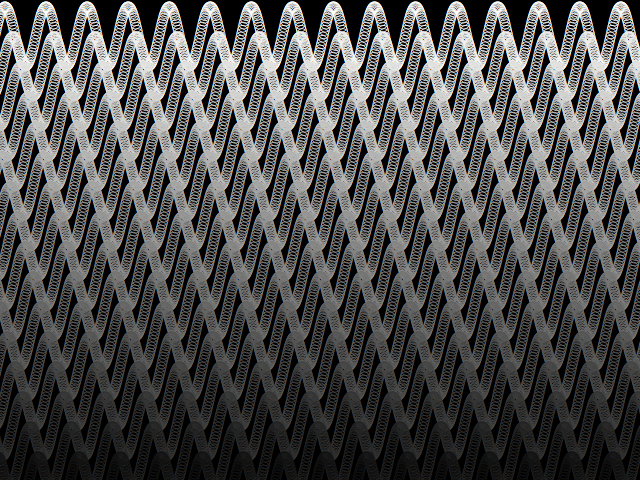
A Shadertoy shader for this pattern:

```glsl
// Stacked sine waves, each traced by a chain of thin overlapping rings.
// Every row is shifted sideways and dimmer than the one above, which it overlaps.
// Red, green and blue are sampled slightly apart for fine colour fringes.

// Lengths are fractions of the canvas height.
const int   ROWS         = 16;
const float ROW_STEP     = 1.0 / 16.0;
const float ROW_SHIFT    = 0.0160;
const float FIRST_CREST  = 0.0104;
const float FIRST_AXIS   = 0.0755;  // measured down from the top
const float PERIOD       = 0.08553;
const float AMPLITUDE    = 0.0615;
const float RING_RADIUS  = 0.0103;
const float RINGS_PER_PERIOD = 55.0;
const float LINE_HALF    = 0.00075;
const float FRINGE       = 0.0005;
const float FADE_POWER   = 0.95;
const vec3  LINE_COLOUR  = vec3(1.0, 1.0, 0.99);
const vec3  BACKGROUND   = vec3(0.0);
const float TAU          = 6.2831853;

// Coverage of one ring chain; q is relative to a crest on the wave axis, y up.
float ringChain(vec2 q, float pixel) {
    float reach = RING_RADIUS + LINE_HALF + pixel;
    if (abs(q.y) > AMPLITUDE + reach) return 0.0;

    float pitch = PERIOD / RINGS_PER_PERIOD;
    int first = int(ceil((q.x - reach) / pitch));
    int last  = int(floor((q.x + reach) / pitch));
    float gap = 1.0;
    for (int j = first; j <= last; j++) {
        float x = float(j) * pitch;
        vec2 centre = vec2(x, AMPLITUDE * cos(TAU * x / PERIOD));
        float d = abs(length(q - centre) - RING_RADIUS);
        gap *= 1.0 - clamp((LINE_HALF - d) / pixel + 0.5, 0.0, 1.0);
    }
    return 1.0 - gap;
}

void mainImage(out vec4 fragColor, in vec2 fragCoord) {
    float pixel = 1.0 / iResolution.y;
    vec2 p = fragCoord * pixel;
    vec3 colour = BACKGROUND;

    // Paint from the top row down, so dimmer rows cover brighter ones.
    for (int i = 0; i < ROWS; i++) {
        float row = float(i);
        vec2 origin = vec2(FIRST_CREST + row * ROW_SHIFT,
                           1.0 - FIRST_AXIS - row * ROW_STEP);
        vec2 q = p - origin;
        vec3 cover = vec3(ringChain(q - vec2(FRINGE, 0.0), pixel),
                          ringChain(q, pixel),
                          ringChain(q + vec2(FRINGE, 0.0), pixel));
        float light = pow(1.0 - row / float(ROWS), FADE_POWER);
        colour = mix(colour, LINE_COLOUR * light, cover);
    }
    fragColor = vec4(colour, 1.0);
}
```
